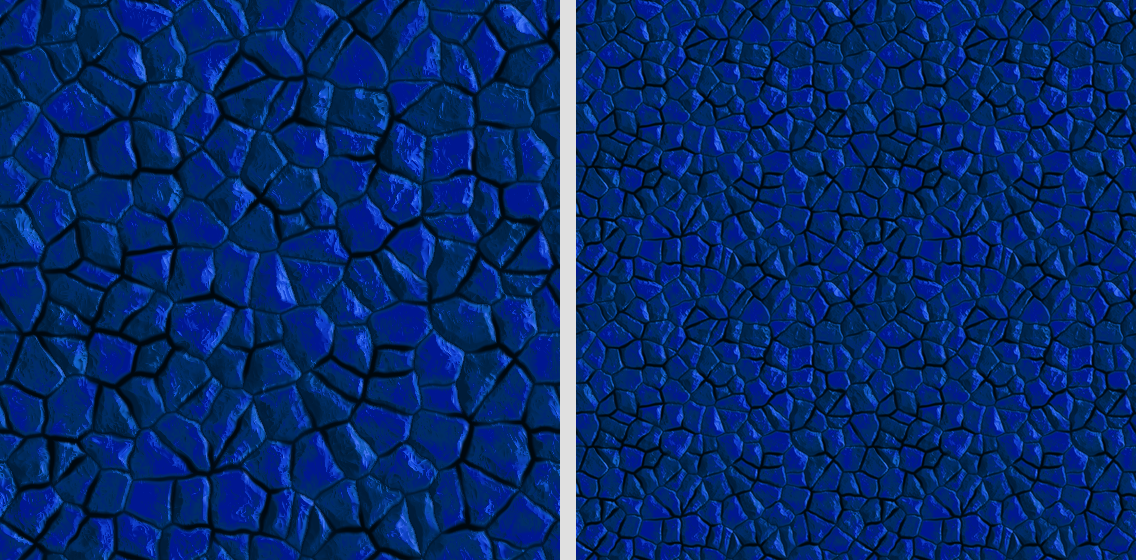
Left: one tile. Right: repeated 2 by 2.
Reproduce this texture procedurally as a three.js fragment shader.

```glsl
// Crushed blue crystal: a wrapped power diagram becomes bevelled stones whose
// facets are lit from the right, crinkled by warped ridged noise and parted by
// uneven grooves. Every lattice wraps at whole periods, so the square tiles.

varying vec2 vUv;

const float CELLS = 13.0;          // stones across the tile
const float JITTER = 0.96;         // irregularity of the stones
const float SIZE_SPREAD = 0.2;     // difference between large and small stones
const float EDGE_WOBBLE = 0.1;     // bend of the outlines, in cells
const float FACET_SHARPNESS = 34.0;
const float CRINKLE_PERIOD = 15.0; // coarsest crinkles across the tile
const float ROUGHNESS = 0.022;     // slope of the crinkles
const vec2 LIGHT = vec2(0.95, 0.31);

const vec3 ABYSS = vec3(0.0, 0.055, 0.11);
const vec3 DEEP_TEAL = vec3(0.0, 0.14, 0.29);
const vec3 TEAL = vec3(0.0, 0.18, 0.41);
const vec3 NAVY = vec3(0.0, 0.14, 0.46);
const vec3 ROYAL = vec3(0.0, 0.09, 0.57);
const vec3 CYAN = vec3(0.06, 0.38, 0.78);
const vec3 AZURE = vec3(0.07, 0.28, 0.86);
const vec3 GLINT = vec3(0.33, 0.52, 1.0);

vec2 hash2(vec2 p) {
  vec3 q = fract(p.xyx * vec3(0.1031, 0.1030, 0.0973));
  q += dot(q, q.yzx + 33.33);
  return fract((q.xx + q.yz) * q.zy);
}

vec2 wrap(vec2 cell, float period) {
  return floor(mod(cell + 0.5, period));
}

// Value noise that repeats after a whole period
float noise(vec2 uv, float period, float seed) {
  vec2 p = uv * period;
  vec2 i = floor(p);
  vec2 f = p - i;
  f = f * f * f * (f * (f * 6.0 - 15.0) + 10.0);
  float a = hash2(wrap(i, period) + seed).x;
  float b = hash2(wrap(i + vec2(1.0, 0.0), period) + seed).x;
  float c = hash2(wrap(i + vec2(0.0, 1.0), period) + seed).x;
  float d = hash2(wrap(i + vec2(1.0, 1.0), period) + seed).x;
  return mix(mix(a, b, f.x), mix(c, d, f.x), f.y);
}

// Ridged height; the whole-number matrix turns each octave and still wraps
float crinkle(vec2 uv) {
  float height = 0.0, gain = 0.5;
  for (int k = 0; k < 4; k++) {
    float n = 2.0 * noise(uv, CRINKLE_PERIOD, 17.0 * float(k) + 5.0) - 1.0;
    height += gain * (1.0 - sqrt(n * n + 0.004));
    gain *= 0.47;
    uv = mat2(2.0, 1.0, -1.0, 2.0) * uv;
  }
  return height;
}

// Offset to a stone centre, with the weight of its size
vec3 seedOf(vec2 cell, vec2 p) {
  vec2 id = wrap(cell, CELLS);
  vec2 r = cell + 0.5 + JITTER * (hash2(id) - 0.5) - p;
  return vec3(r, dot(r, r) - SIZE_SPREAD * hash2(id + 29.0).x);
}

// Distance to the outline, blended facet direction and id of the stone
void stone(vec2 p, out float edge, out vec2 facet, out vec2 id) {
  vec2 base = floor(p), nearCell = base;
  vec3 nearest = vec3(9.0);
  for (int y = -1; y <= 1; y++) for (int x = -1; x <= 1; x++) {
    vec2 cell = base + vec2(x, y);
    vec3 s = seedOf(cell, p);
    if (s.z < nearest.z) { nearest = s; nearCell = cell; }
  }
  id = wrap(nearCell, CELLS);
  edge = 9.0;
  facet = vec2(0.0);
  float total = 0.0;
  for (int y = -2; y <= 2; y++) for (int x = -2; x <= 2; x++) {
    if (x == 0 && y == 0) continue;
    vec2 cell = nearCell + vec2(x, y);
    vec3 s = seedOf(cell, p);
    vec2 across = s.xy - nearest.xy;
    float span = max(length(across), 0.05);
    float d = max(0.5 * (s.z - nearest.z) / span, 0.0);
    float steep = 0.6 + 0.7 * hash2(wrap(cell, CELLS) + id * 3.0 + 41.0).x;
    float weight = exp(-FACET_SHARPNESS * d * steep);
    edge = min(edge, d);
    facet += weight * steep * across / span;
    total += weight;
  }
  facet /= max(total, 1e-12);
}

void main() {
  // Stone outline and bevel
  vec2 wobble = vec2(noise(vUv, 39.0, 61.0), noise(vUv, 39.0, 83.0)) - 0.5;
  float edge;
  vec2 facet, id;
  stone(vUv * CELLS + EDGE_WOBBLE * wobble, edge, facet, id);
  vec2 trait = hash2(id + 101.0);
  vec2 tilt = (hash2(id + 151.0) - 0.5) * 0.4;
  float bevel = mix(0.10, 0.45, trait.x);
  float onBevel = 1.0 - smoothstep(bevel * 0.75, bevel, edge);

  // Crinkled slope and lighting
  float e = 0.0012;
  vec2 uv = vUv + 0.012 * wobble;
  float h = crinkle(uv);
  vec2 grad = vec2(crinkle(uv + vec2(e, 0.0)), crinkle(uv + vec2(0.0, e))) - h;
  float patches = noise(vUv, 23.0, 211.0);
  vec2 slope = mix(tilt, 0.95 * facet + 0.4 * tilt, onBevel);
  slope -= grad / e * ROUGHNESS * mix(0.5, 1.4, patches);
  float light = dot(slope, LIGHT);

  // Body colour: teal in shade, royal blue where raised
  float tone = 0.46 + 0.24 * light + 0.26 * (trait.y - 0.5);
  tone += 0.3 * (h - 0.6) + 0.28 * (noise(vUv, 31.0, 401.0) - 0.5);
  tone *= mix(0.6, 1.0, smoothstep(0.02, 0.17, edge));
  vec3 color = mix(DEEP_TEAL, TEAL, smoothstep(0.14, 0.36, tone));
  color = mix(color, NAVY, smoothstep(0.33, 0.47, tone));
  color = mix(color, ROYAL, smoothstep(0.45, 0.6, tone));
  color *= mix(0.78, 1.0, smoothstep(-1.2, -0.3, light));

  // Lit facets, glints and thin rims
  float glow = smoothstep(0.34, 0.95, light) * mix(0.6, 1.1, patches);
  color = mix(color, mix(CYAN, AZURE, smoothstep(0.4, 0.7, tone)), min(glow, 1.0));
  color = mix(color, GLINT, 0.75 * smoothstep(0.95, 1.6, light));
  float depth = smoothstep(0.25, 0.85, noise(vUv, 17.0, 307.0));
  float width = mix(0.004, 0.065, depth);
  float rim = 1.0 - smoothstep(0.0, 0.035, abs(edge - width - 0.06));
  color = mix(color, CYAN, 0.5 * rim * patches * smoothstep(-0.5, 0.6, light));

  // Uneven grooves between the stones, some deep and some faint
  float groove = 1.0 - smoothstep(width * 0.35, width + 0.04, edge);
  color = mix(color, ABYSS * mix(1.3, 0.55, depth), groove * mix(0.6, 1.0, depth));
  gl_FragColor = vec4(color, 1.0);
}
```
